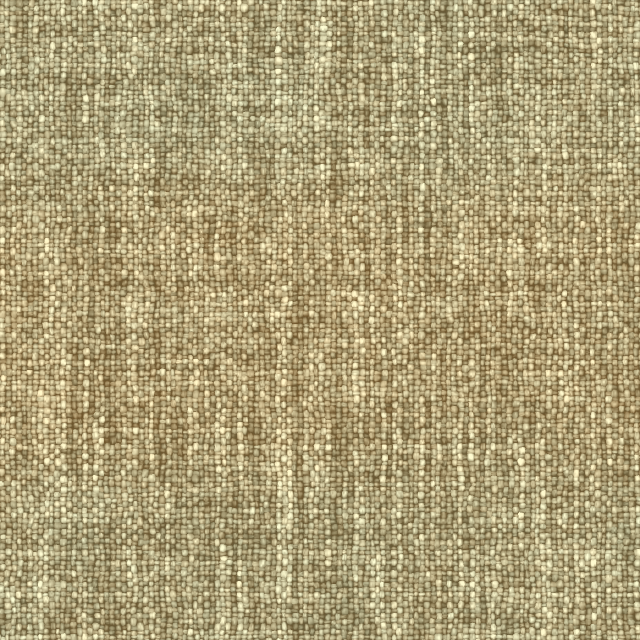
Write a WebGL 1 fragment shader that draws this texture.

```glsl
precision highp float;
// Coarse plain-weave linen: round warp and weft beads in a loose checkerboard.
// Overlapping beads hide each other by height; every thread carries its own
// changing tone (long warp streaks, short weft ones), with fibre grain on top.

#define THREADS vec2(116.0, 121.0)
#define BEAD_RELIEF 0.54
#define WARP_CONTRAST 0.46
#define WEFT_CONTRAST 0.36
#define BEAD_CONTRAST 0.34
#define FIBRE_CONTRAST 0.42
#define UNDER_THREAD 0.4
#define MEAN_TONE 0.50
#define SHADOW_COLOR vec3(0.45, 0.38, 0.23)
#define LIGHT_COLOR vec3(0.96, 0.93, 0.76)
#define WARM_TINT vec3(0.010, -0.005, -0.012)
#define SAMPLES 2

uniform vec2 u_resolution;

float hash(vec2 p) {
  vec3 h = fract(p.xyx * 0.1031);
  h += dot(h, h.yzx + 33.33);
  return fract((h.x + h.y) * h.z);
}

float noise(vec2 p) {
  vec2 cell = floor(p);
  vec2 f = fract(p);
  f = f * f * (3.0 - 2.0 * f);
  float low = mix(hash(cell), hash(cell + vec2(1.0, 0.0)), f.x);
  float high = mix(hash(cell + vec2(0.0, 1.0)), hash(cell + 1.0), f.x);
  return mix(low, high, f.y);
}

// Tone of one yarn: a constant part, changes along it, and a faint group tone.
float threadTone(float index, float along, float frequency, float seed) {
  float fixedPart = hash(vec2(index + seed, 3.0)) - 0.5;
  float slub = noise(vec2(index + seed, along * frequency)) - 0.5;
  float group = noise(vec2(index * 0.35 + seed, along * 0.03)) - 0.5;
  return 0.55 * fixedPart + 0.8 * slub + 0.15 * group;
}

// Uneven thread spacing with a slight wander along each thread.
vec2 bendThreads(vec2 p) {
  float wanderX = noise(vec2(p.x * 0.5, p.y * 0.2)) - 0.5;
  float wanderY = noise(vec2(p.x * 0.2, p.y * 0.5) + 71.0) - 0.5;
  return p + 0.6 * vec2(wanderX, wanderY);
}

// Lifts deep shadows smoothly so that gaps never turn black.
float softFloor(float tone, float lowest) {
  float above = tone - lowest;
  return lowest + 0.5 * (above + sqrt(above * above + 0.02));
}

vec3 weave(vec2 uv) {
  vec2 p = bendThreads(uv * THREADS);
  vec2 home = floor(p);

  // Find the highest bead among the neighbours.
  float best = -9.0;
  float dist = 1.0;
  float warpOnTop = 0.0;
  vec2 cell = home;
  vec2 side = vec2(0.0);
  for (int y = -1; y <= 1; y++) {
    for (int x = -1; x <= 1; x++) {
      vec2 c = home + vec2(float(x), float(y));
      float isWarp = mod(c.x + c.y, 2.0);
      vec2 jitter = vec2(hash(c + 13.0), hash(c + 47.0)) - 0.5;
      vec2 f = p - c - 0.5 - 0.28 * jitter;
      float size = hash(c + 89.0);
      vec2 radius = mix(vec2(0.6, 0.48), vec2(0.53, 0.68), isWarp);
      vec2 e = f / (radius * (0.86 + 0.28 * size));
      float d = dot(e, e);
      float height = 0.16 * isWarp + 0.12 * size - d;
      if (height > best) {
        best = height;
        dist = d;
        warpOnTop = isWarp;
        cell = c;
        side = f;
      }
    }
  }
  float relief = 0.42 - min(dist, 1.5);
  float gap = smoothstep(0.75, 1.2, dist);
  float sideLight = dot(side, vec2(-0.14, 0.2));

  // Yarn tones: the top thread dominates, the lower one shows through.
  float warp = WARP_CONTRAST * threadTone(cell.x, p.y, 0.08, 5.0);
  float weft = WEFT_CONTRAST * threadTone(cell.y, p.x, 0.14, 307.0);
  float top = mix(weft - 0.10, warp + 0.06, warpOnTop);
  float under = mix(warp, weft, warpOnTop);

  float bead = hash(cell + 131.0) - 0.5;
  vec2 fibreScale = mix(vec2(2.2, 4.0), vec2(4.0, 2.2), warpOnTop);
  float fibre = noise(p * fibreScale + 19.0) - 0.5;
  float tone = MEAN_TONE + top + UNDER_THREAD * under
    + BEAD_RELIEF * relief + sideLight - 0.12 * gap
    + BEAD_CONTRAST * bead + FIBRE_CONTRAST * fibre;
  tone = min(softFloor(tone, -0.08), 1.1);
  vec3 color = mix(SHADOW_COLOR, LIGHT_COLOR, tone);

  // Brownish dye across the middle, olive towards top and bottom.
  float band = smoothstep(0.15, 0.4, uv.y) * (1.0 - smoothstep(0.6, 0.8, uv.y));
  float warmth = 1.8 * band - 0.8 + noise(uv * vec2(9.0, 6.0)) - 0.5;
  warmth += 2.0 * (hash(cell + 211.0) - 0.5);
  return color + WARM_TINT * warmth;
}

void main() {
  vec3 sum = vec3(0.0);
  float count = float(SAMPLES);
  for (int y = 0; y < SAMPLES; y++) {
    for (int x = 0; x < SAMPLES; x++) {
      vec2 offset = (vec2(float(x), float(y)) + 0.5) / count - 0.5;
      sum += weave((gl_FragCoord.xy + offset) / u_resolution);
    }
  }
  gl_FragColor = vec4(clamp(sum / (count * count), 0.0, 1.0), 1.0);
}
```
